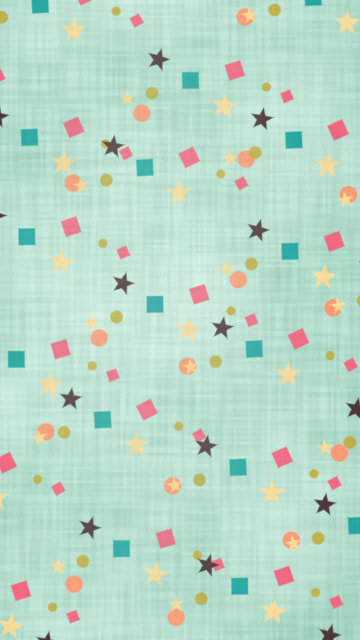
This pattern is drawn by a Shadertoy shader. Its source:

```glsl
// Repeating sprays of paper confetti (squares, dots, stars) on worn mint linen.

// Lengths are in canvas widths, with y running down from the top edge.
const vec2 LATTICE_A = vec2(0.347, 0.162);
const vec2 LATTICE_B = vec2(-0.051, 0.324);
const vec2 LATTICE_ORIGIN = vec2(0.493, 0.185);
const vec2 SPRAY_JITTER = vec2(0.11, 0.09);
const float CORAL_JITTER = 0.07;
const float EDGE_SOFTNESS = 0.003;
const float STAR_WAIST = 0.43;
const float WEAVE_FREQ = 520.0;
const float WEAVE_DEPTH = 0.018;

const vec3 MINT_DEEP = vec3(0.57, 0.79, 0.71);
const vec3 MINT_PALE = vec3(0.80, 0.92, 0.87);
const vec3 TEAL  = vec3(0.14, 0.65, 0.63);
const vec3 PINK  = vec3(0.95, 0.40, 0.50);
const vec3 CORAL = vec3(0.99, 0.60, 0.45);
const vec3 CREAM = vec3(0.98, 0.86, 0.60);
const vec3 OLIVE = vec3(0.75, 0.69, 0.29);
const vec3 BROWN = vec3(0.30, 0.20, 0.21);

vec2 hash2(vec2 p) {
    return fract(sin(vec2(dot(p, vec2(127.1, 311.7)), dot(p, vec2(269.5, 183.3)))) * 43758.5);
}

float valueNoise(vec2 p) {
    vec2 i = floor(p), f = fract(p);
    f = f * f * (3.0 - 2.0 * f);
    float top = mix(hash2(i).x, hash2(i + vec2(1, 0)).x, f.x);
    float bottom = mix(hash2(i + vec2(0, 1)).x, hash2(i + vec2(1, 1)).x, f.x);
    return mix(top, bottom, f.y);
}

float square(vec2 q, float halfSide, float angle) {
    float c = cos(angle), s = sin(angle);
    q = abs(vec2(c * q.x + s * q.y, c * q.y - s * q.x)) - halfSide;
    return max(q.x, q.y);
}

float dotShape(vec2 q, float radius) {
    return length(q) - radius;
}

// Five-pointed star: fold into half a point, then measure to its edge line.
float star(vec2 q, float radius, float angle) {
    const float SECTOR = 1.2566;
    float a = atan(q.x, -q.y) - angle;
    a = abs(mod(a + 0.5 * SECTOR, SECTOR) - 0.5 * SECTOR);
    vec2 folded = length(q) * vec2(cos(a), sin(a));
    vec2 tip = vec2(radius, 0.0);
    vec2 waist = radius * STAR_WAIST * vec2(cos(0.5 * SECTOR), sin(0.5 * SECTOR));
    vec2 edge = normalize(waist - tip);
    return dot(folded - tip, vec2(edge.y, -edge.x));
}

void stamp(inout vec3 color, vec3 ink, float dist, float opacity) {
    color = mix(color, ink, opacity * smoothstep(EDGE_SOFTNESS, -EDGE_SOFTNESS, dist));
}

// One spray of eight pieces around its teal square.
void drawSpray(inout vec3 color, vec2 q, vec2 rnd, float opacity) {
    float turn = 0.2 * (rnd.x - 0.5);
    vec2 coralAt = vec2(-0.165, 0.068) + CORAL_JITTER * (rnd.yx - 0.5);
    stamp(color, CORAL, dotShape(q - coralAt, 0.024), opacity);
    stamp(color, CREAM, star(q - vec2(-0.176, 0.050), 0.023, turn - 0.1), opacity);
    stamp(color, OLIVE, dotShape(q - vec2(-0.107, 0.035), 0.0175), opacity);
    stamp(color, OLIVE, dotShape(q - vec2(0.211, 0.018), 0.0125), opacity);
    stamp(color, PINK, square(q - vec2(0.268, 0.044), 0.0145, -0.45 + turn), opacity);
    stamp(color, PINK, square(q - vec2(0.123, -0.028), 0.0225, -0.38 + turn), opacity);
    stamp(color, TEAL, square(q, 0.0230, 0.3 * turn - 0.03), opacity);
    stamp(color, CREAM, star(q - vec2(0.094, 0.071), 0.037, turn + 0.08), opacity);
    stamp(color, BROWN, star(q - vec2(-0.089, -0.058), 0.032, turn + 0.22), opacity);
}

void mainImage(out vec4 fragColor, in vec2 fragCoord) {
    vec2 uv = fragCoord / iResolution.xy;
    vec2 p = vec2(fragCoord.x, iResolution.y - fragCoord.y) / iResolution.x;

    // Worn cloth: pale middle, cloudy stains, crossed fibres.
    vec2 fromMiddle = (uv - vec2(0.42, 0.53)) * vec2(1.2, 0.9);
    float rim = dot(fromMiddle, fromMiddle);
    float clouds = 0.65 * valueNoise(p * vec2(3.5, 4.5) + 7.0) + 0.35 * valueNoise(p * 9.0 + 3.0);
    float warp = valueNoise(p * vec2(130.0, 9.0)) - 0.5;
    float weft = valueNoise(p * vec2(9.0, 130.0) + 40.0) - 0.5;
    float wear = mix(0.28, 0.10, clouds);
    float paleness = 0.81 - 0.6 * rim + 0.55 * (clouds - 0.5) + wear * (warp + weft);
    vec3 color = mix(MINT_DEEP, MINT_PALE, clamp(paleness, 0.0, 1.1));

    // Sprays on a slanted, jittered lattice.
    float opacity = mix(0.82, 0.98, smoothstep(0.05, 0.35, rim));
    mat2 lattice = mat2(LATTICE_A, LATTICE_B);
    vec2 cell = floor(inverse(lattice) * (p - LATTICE_ORIGIN));
    for (int j = -2; j <= 2; j++) {
        for (int i = -2; i <= 2; i++) {
            vec2 id = cell + vec2(i, j);
            vec2 rnd = hash2(id + 11.0);
            vec2 center = LATTICE_ORIGIN + lattice * id + SPRAY_JITTER * (rnd - 0.5);
            drawSpray(color, p - center, rnd, opacity);
        }
    }

    // Fine diagonal weave and fibre shading over cloth and pieces alike.
    float weave = sin(WEAVE_FREQ * (p.x + 0.6 * p.y)) * sin(WEAVE_FREQ * (0.6 * p.x - p.y));
    color *= 1.0 + WEAVE_DEPTH * weave + 0.03 * (warp + weft);
    fragColor = vec4(color, 1.0);
}
```
